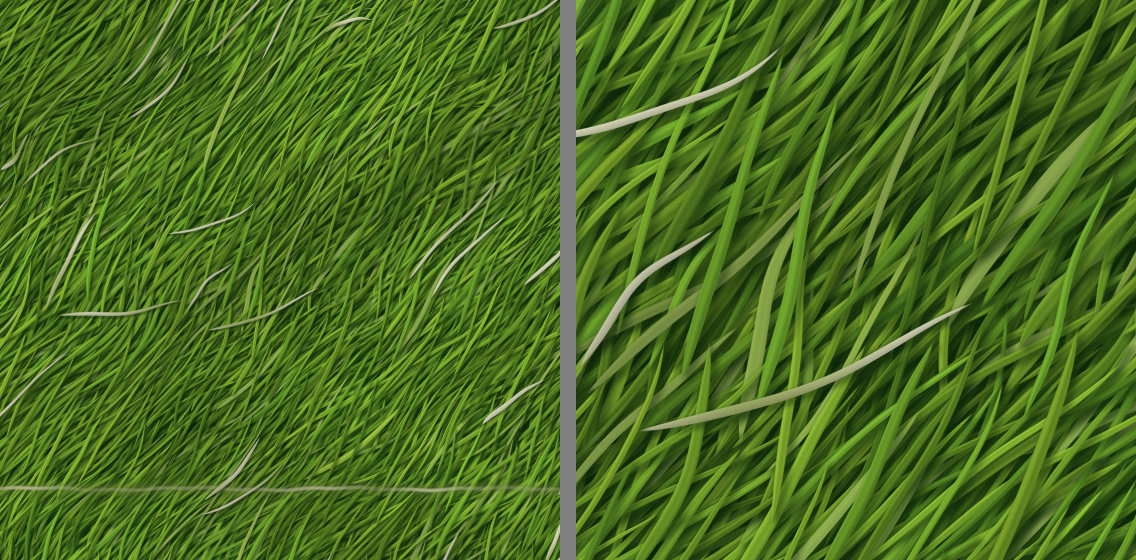
Left, the full canvas; right, a detail of the centre.
A Shadertoy shader for this texture:

```glsl
// A dense mat of grass blades leaning to the upper right, with a few pale straws.
// Rotated layers of staggered long cells hold one bent, tapered blade each;
// they are painted from the dark bottom to the bright top, each with a soft shadow.

vec4 hash4(vec3 cell) {
    vec4 p = fract(cell.xyzx * vec4(0.1031, 0.1030, 0.0973, 0.1099));
    p += dot(p, p.wzxy + 33.33);
    return fract((p.xxyz + p.yzzw) * p.zywx);
}

vec2 rotate(vec2 p, float angle) {
    float c = cos(angle), s = sin(angle);
    return vec2(c * p.x + s * p.y, c * p.y - s * p.x);
}

// Slow layered sines that make neighbouring tufts sway together
vec2 sway(vec2 p) {
    return 0.016 * vec2(sin(p.y * 9.0 + 2.0 * sin(p.x * 4.0)),
                        sin(p.x * 8.0 + 1.5 * sin(p.y * 6.0 + 1.0)))
         + 0.004 * sin(p.yx * 27.0 + vec2(0.0, 2.0));
}

// Paints one layer of blades over the colour below it
vec3 paintLayer(vec3 below, vec2 p, float layer, float depth, float keep, bool straw) {
    const float rowHeight = 0.022, cellLength = 0.26;
    float soft = 0.8 / iResolution.y;
    float row = floor(p.y / rowHeight);
    vec3 color = below;

    for (float k = -1.0; k <= 1.0; k++) {
        float r = row + k;
        float along = p.x / cellLength + hash4(vec3(r + 300.0, 7.0, layer)).x;
        vec3 cell = vec3(floor(along) + 100.0, r + 200.0, layer);
        vec4 shape = hash4(cell);
        vec4 look = hash4(cell + vec3(41.0, 17.0, 59.0));
        if (look.x > keep) continue;

        // Blade coordinates: x runs from tip to tip, y across
        float x = (fract(along) * 2.0 - 1.0) / mix(straw ? 0.35 : 0.65, 1.0, shape.x);
        if (abs(x) > 1.0) continue;
        float spine = (shape.y - 0.5) * 0.034 * x
                    + (shape.z - 0.5) * 0.024 * (x * x - 0.4)
                    + 0.0012 * sin(x * 5.0 + shape.w * 6.3);
        float y = p.y - (r + 0.5) * rowHeight - spine;
        float halfWidth = mix(0.0026, 0.0052, shape.w * shape.w)
                        * (1.0 - x * x * x * x) * (0.8 - 0.2 * x);
        float tip = smoothstep(1.0, 0.9, abs(x));

        // Shadow on the lower side, then the blade itself
        float shadow = smoothstep(0.005, -0.001, abs(y + 0.0025) - halfWidth) * tip;
        color = mix(color, vec3(0.05, 0.15, 0.03), 0.42 * shadow);

        float side = clamp(y / max(halfWidth, 0.0005), -1.0, 1.0);
        float tone = 0.42 + 0.38 * depth + 0.55 * (look.y - 0.5) + 0.17 * side
                   + 0.07 * sin(side * 5.0 + look.z * 6.3) + 0.06 * x;
        vec3 blade = mix(vec3(0.07, 0.18, 0.03), vec3(0.49, 0.68, 0.18), clamp(tone, 0.0, 1.15));
        blade *= mix(vec3(0.92, 1.0, 1.0), vec3(1.08, 0.99, 0.95), look.z);
        blade = mix(blade, vec3(0.64, 0.70, 0.40), 0.6 * smoothstep(0.9, 0.96, look.w));
        if (straw) {
            vec3 dry = mix(vec3(0.58, 0.64, 0.34), vec3(0.83, 0.82, 0.74), look.y);
            blade = mix(dry, vec3(0.80, 0.80, 0.69), 0.5 + 0.5 * sin(x * 3.0 + look.z * 6.0));
            blade *= 0.95 + 0.1 * side;
        }
        float mask = smoothstep(soft, -soft, abs(y) - halfWidth) * tip;
        color = mix(color, blade, mask);
    }
    return color;
}

void mainImage(out vec4 fragColor, in vec2 fragCoord) {
    vec2 uv = fragCoord / iResolution.y;
    vec2 p = uv + sway(uv);
    vec3 color = vec3(0.07, 0.17, 0.035);

    // Green blades, bottom to top
    const float layers = 22.0;
    for (float i = 0.0; i < layers; i++) {
        float angle = 0.84 + 0.62 * (fract(i * 0.618) - 0.5);
        vec2 q = rotate(p, angle) + vec2(0.37, 0.071) * i;
        color = paintLayer(color, q, i, i / layers, 1.0, false);
    }

    // Thin dry strand lying level across the grass
    float strandY = 0.127 + 0.002 * sin(uv.x * 23.0) + 0.001 * sin(uv.x * 71.0);
    float strandGap = abs(uv.y - strandY);
    float broken = 0.55 + 0.3 * sin(uv.x * 17.0 + 2.0 * sin(uv.x * 9.0));
    color = mix(color, vec3(0.40, 0.46, 0.24), 0.4 * smoothstep(0.016, 0.0, strandGap));
    color = mix(color, vec3(0.69, 0.69, 0.56), broken * smoothstep(0.005, 0.001, strandGap));

    // Sparse pale straws at flatter and steeper angles
    for (float i = 0.0; i < 3.0; i++) {
        vec2 q = rotate(p, 0.12 + 0.42 * i) + 0.43 * i;
        color = paintLayer(color, q, 60.0 + i, 1.0, 0.045, true);
    }

    // Gentle light and dark patches
    color *= 1.0 + 0.06 * sin(uv.x * 7.0 + 3.0 * sin(uv.y * 5.0));
    fragColor = vec4(color, 1.0);
}
```
